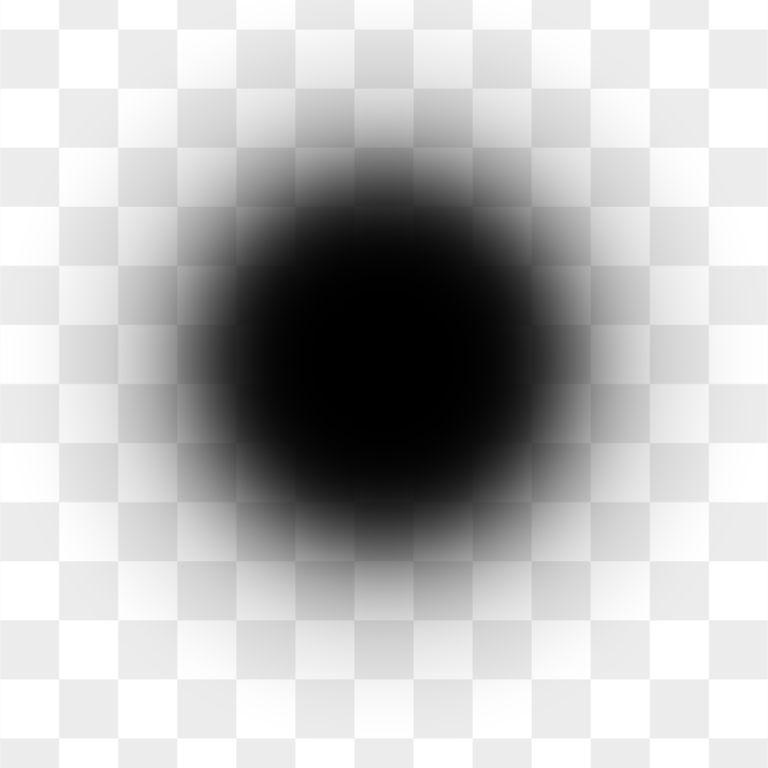
Write a three.js fragment shader that draws this background.

```glsl
varying vec2 vUv;

const vec3 TILE_WHITE = vec3(1.0);
const vec3 TILE_GREY = vec3(0.925);
const vec3 SPOT_BLACK = vec3(0.0);

const float TILES_ACROSS = 13.0;
const float TILE_SOFTNESS = 0.012;
const vec2 SPOT_CENTER = vec2(0.499, 0.530);
const float SPOT_RADIUS = 0.259;
const float SPOT_FALLOFF = 6.0;

// Soft square wave: +1 in even cells, -1 in odd cells
vec2 squareWave(vec2 p, float softness) {
  vec2 edgeDistance = abs(mod(p - 0.5, 2.0) - 1.0) - 0.5;
  return clamp(edgeDistance / softness, -1.0, 1.0);
}

// 1 where the sum of the cell indices is even, 0 where it is odd
float checker(vec2 p, float softness) {
  vec2 wave = squareWave(p, softness);
  return 0.5 + 0.5 * wave.x * wave.y;
}

// Opacity is one half at the radius, with a flat core and a long tail
float softSpot(vec2 p, vec2 center, float radius, float falloff) {
  float d = distance(p, center);
  float opacity = 1.0 / (1.0 + pow(d / radius, falloff));
  return opacity * (1.0 - smoothstep(0.40, 0.52, d));
}

void main() {
  // Checkerboard, shifted by half a tile vertically
  vec2 tilePos = vUv * TILES_ACROSS + vec2(0.0, 0.5);
  vec3 color = mix(TILE_WHITE, TILE_GREY, checker(tilePos, TILE_SOFTNESS));

  // Blurred dark spot
  float spot = softSpot(vUv, SPOT_CENTER, SPOT_RADIUS, SPOT_FALLOFF);
  color = mix(color, SPOT_BLACK, spot);

  gl_FragColor = vec4(color, 1.0);
}
```
